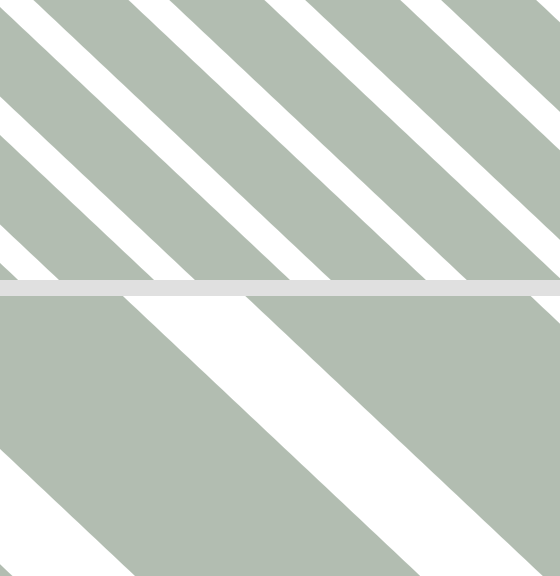
Top, the full canvas; bottom, a detail of the centre.
A Shadertoy shader for this pattern:

```glsl
// Lengths are in canvas heights
const vec3 SAGE = vec3(0.698, 0.743, 0.696);
const vec3 WHITE = vec3(1.0);
const float PERIOD = 0.4854;      // horizontal spacing of the stripes
const float WHITE_WIDTH = 0.1458; // horizontal width of a white stripe
const float FIRST_CENTER = 0.0464; // white stripe centre along the top edge
const float RUN = 1.0621;         // horizontal run per unit of descent

// Signed distance to the nearest white stripe, negative inside
float stripeDistance(vec2 p) {
    float along = p.x - RUN * (1.0 - p.y) - FIRST_CENTER;
    float offset = (fract(along / PERIOD + 0.5) - 0.5) * PERIOD;
    return (abs(offset) - 0.5 * WHITE_WIDTH) / length(vec2(1.0, RUN));
}

void mainImage(out vec4 fragColor, in vec2 fragCoord) {
    vec2 p = fragCoord / iResolution.y;

    // One-pixel edge coverage
    float coverage = clamp(0.5 - stripeDistance(p) * iResolution.y, 0.0, 1.0);
    fragColor = vec4(mix(SAGE, WHITE, coverage), 1.0);
}
```
